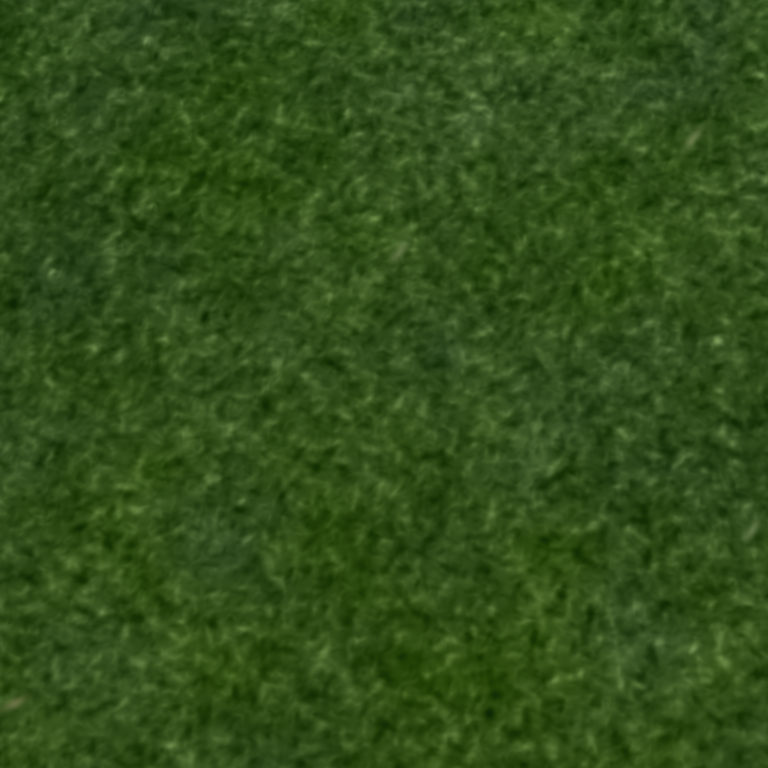
Give the GLSL for this texture, as a Shadertoy shader.

```glsl
vec3 hash3(vec2 p) {
    vec3 q = fract(p.xyx * vec3(0.1031, 0.1030, 0.0973));
    q += dot(q, q.yxz + 33.33);
    return fract((q.xxy + q.yzz) * q.zyx);
}

float valueNoise(vec2 p) {
    vec2 cell = floor(p), f = fract(p);
    f = f * f * (3.0 - 2.0 * f);
    float low = mix(hash3(cell).x, hash3(cell + vec2(1, 0)).x, f.x);
    float high = mix(hash3(cell + vec2(0, 1)).x, hash3(cell + vec2(1, 1)).x, f.x);
    return mix(low, high, f.y) - 0.5;
}

// Soft elongated spot, 1 at its centre
float stroke(vec2 d, float angle, vec2 size) {
    float c = cos(angle), s = sin(angle);
    vec2 q = vec2(c * d.x + s * d.y, c * d.y - s * d.x) / size;
    return exp(-dot(q, q));
}

// Sum of light and dark blades scattered over a grid
float blades(vec2 p, float seed) {
    vec2 cell = floor(p);
    float sum = 0.0;
    for (int y = -1; y <= 1; y++)
    for (int x = -1; x <= 1; x++)
    for (int k = 0; k < 2; k++) {
        vec2 id = cell + vec2(x, y);
        vec3 place = hash3(id + seed + float(k) * 57.0);
        vec3 look = hash3(id + seed + float(k) * 57.0 + 211.0);
        vec2 d = p - id - place.xy;
        float angle = 0.55 + (look.x - 0.5) * 2.6;
        float fade = 1.0 - smoothstep(0.6, 1.0, length(d));
        vec2 size = vec2(0.5 + 0.25 * look.y, 0.24 + 0.1 * look.z);
        sum += (place.z * 2.0 - 1.0) * fade * stroke(d, angle, size);
    }
    return sum;
}

void mainImage(out vec4 fragColor, in vec2 fragCoord) {
    vec2 uv = fragCoord / iResolution.y;

    // The lawn recedes slightly towards the top
    vec2 lawn = vec2((uv.x - 0.5) * (1.0 + 0.2 * uv.y) + 0.5, uv.y * (1.0 + 0.15 * uv.y));

    // Broad patches and small clumps
    float patches = valueNoise(lawn * 4.0 + 7.0) + 0.7 * valueNoise(lawn * 9.0 + 31.0);
    float clumps = valueNoise(lawn * 19.0 + 63.0);
    float dryness = valueNoise(lawn * 7.0 + 90.0) + 0.6 * valueNoise(lawn * 17.0 + 120.0);

    // Grass blades, coarse and fine
    float coarse = blades(lawn * 50.0 + 20.0, 3.0);
    float fine = blades(lawn * 88.0 + 40.0, 17.0);
    float tone = 0.085 * coarse + 0.04 * fine + 0.035 * patches + 0.04 * clumps;
    tone += 1.5 * tone * tone;

    vec3 color = vec3(0.187, 0.302, 0.098) + tone * vec3(0.97, 1.0, 0.8);
    color += dryness * vec3(0.008, -0.008, 0.045);
    color.b += 0.025 * (uv.y - 0.5);

    // A few pale scraps of dry leaf
    for (int i = 0; i < 4; i++) {
        vec3 scrap = hash3(vec2(float(i) * 13.0 + 5.0, 71.0));
        vec2 center = vec2(scrap.x, (float(i) + 0.2 + 0.6 * scrap.y) / 4.0);
        float cover = stroke(uv - center, 0.2 + scrap.z, vec2(0.016, 0.006));
        vec3 leaf = mix(vec3(0.46, 0.43, 0.28), vec3(0.45, 0.55, 0.35), scrap.z);
        color = mix(color, leaf, 0.75 * cover);
    }

    fragColor = vec4(max(color, vec3(0.05, 0.13, 0.02)), 1.0);
}
```
